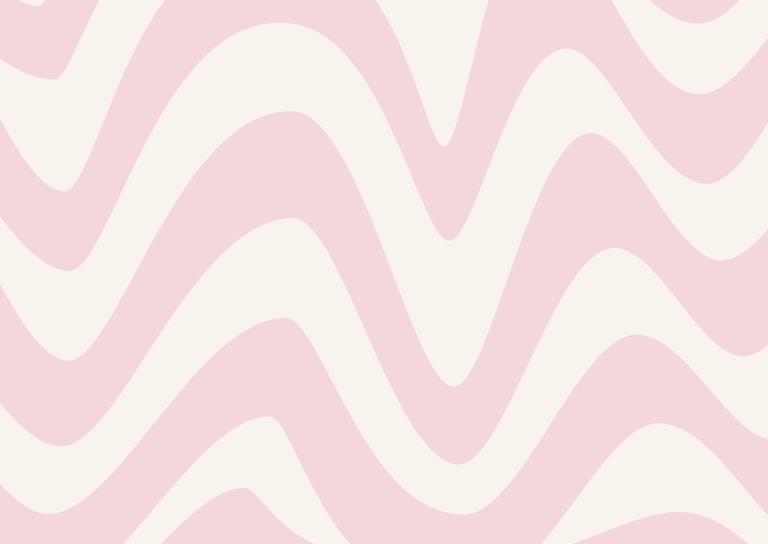
Write a Shadertoy shader that draws this background.

```glsl
// Broad wavy ribbons in pale pink and cream, flowing from left to right.
// Every ribbon edge eases between crests and troughs whose places drift
// smoothly with the edge number; crossing an edge swaps the two colours.

#define PINK vec3(0.955, 0.843, 0.856)
#define CREAM vec3(0.972, 0.952, 0.929)
#define CANVAS_HEIGHT 543.0   // drawing units from top to bottom
#define EDGE_COUNT 9
#define MIDDLE_EDGE 4.0
#define SOFTNESS 0.7          // half width of the edge blend, in pixels

// Turning point of edge n: quadratic drift across, cubic drift down,
// plus an alternating ripple that makes the ribbons uneven.
vec2 turningPoint(float n, vec3 across, vec4 down, vec2 ripple) {
    float alternate = mod(n, 2.0) < 0.5 ? 1.0 : -1.0;
    float x = across.x + n * (across.y + n * across.z);
    float y = down.x + n * (down.y + n * (down.z + n * down.w));
    return vec2(x, y + alternate * (ripple.x + n * ripple.y));
}

// Height change from a to b, passing halfway at the fraction "middle".
float swing(float x, vec2 a, vec2 b, float middle) {
    float m = clamp(middle, 0.18, 0.82);
    float u = clamp((x - a.x) / (b.x - a.x), 0.0, 1.0);
    u = u * (1.0 - m) / (u * (1.0 - 2.0 * m) + m);
    return (b.y - a.y) * smoothstep(0.0, 1.0, u);
}

// Depth of edge n below the top of the canvas.
float edgeDepth(float x, float n) {
    vec2 crestLeft = turningPoint(n, vec3(-110.0, 0.0, 0.0),
        vec4(160.0, 100.0, 10.0, 0.0), vec2(-33.0, 5.0));
    vec2 troughLeft = turningPoint(n, vec3(68.5, -4.2, -3.0),
        vec4(360.0, 84.0, -2.0, 0.0), vec2(0.0, -3.5));
    vec2 crestA = turningPoint(n, vec3(290.8, 6.3, -4.5),
        vec4(113.0, 99.2, 5.3, -1.65), vec2(-2.0, 0.0));
    vec2 troughMiddle = turningPoint(n, vec3(453.0, 5.0, 0.0),
        vec4(376.0, 100.0, -14.0, 0.7), vec2(10.0, -11.0));
    vec2 crestB = turningPoint(n, vec3(590.0, 23.5, -0.4),
        vec4(142.0, 103.0, -3.0, 0.0), vec2(-9.0, 3.5));
    vec2 troughRight = turningPoint(n, vec3(720.0, 18.0, 3.5),
        vec4(264.0, 86.0, 1.5, 0.0), vec2(-4.0, 0.0));
    vec2 crestRight = turningPoint(n, vec3(862.0, 15.0, 5.0),
        vec4(125.0, 100.0, 6.0, 0.0), vec2(10.0, 0.0));

    return crestLeft.y
        + swing(x, crestLeft, troughLeft, 0.5)
        + swing(x, troughLeft, crestA, 0.39 + 0.04 * n)
        + swing(x, crestA, troughMiddle, 0.565 - 0.1 * n)
        + swing(x, troughMiddle, crestB, 0.44 + 0.03 * n)
        + swing(x, crestB, troughRight, 0.485 + 0.02 * n)
        + swing(x, troughRight, crestRight, 0.5);
}

void mainImage(out vec4 fragColor, in vec2 fragCoord) {
    // Drawing space, measured downwards from the top
    vec2 p = vec2(fragCoord.x, iResolution.y - fragCoord.y)
        * CANVAS_HEIGHT / iResolution.y;

    // Swap the colour below each edge
    float pink = 0.0;
    for (int i = 0; i < EDGE_COUNT; i++) {
        float below = p.y - edgeDepth(p.x, float(i) - MIDDLE_EDGE);
        float pixel = length(vec2(dFdx(below), dFdy(below)));
        float cover = smoothstep(-SOFTNESS, SOFTNESS, below / max(pixel, 1e-4));
        pink = mix(pink, 1.0 - pink, cover);
    }
    fragColor = vec4(mix(CREAM, PINK, pink), 1.0);
}
```
